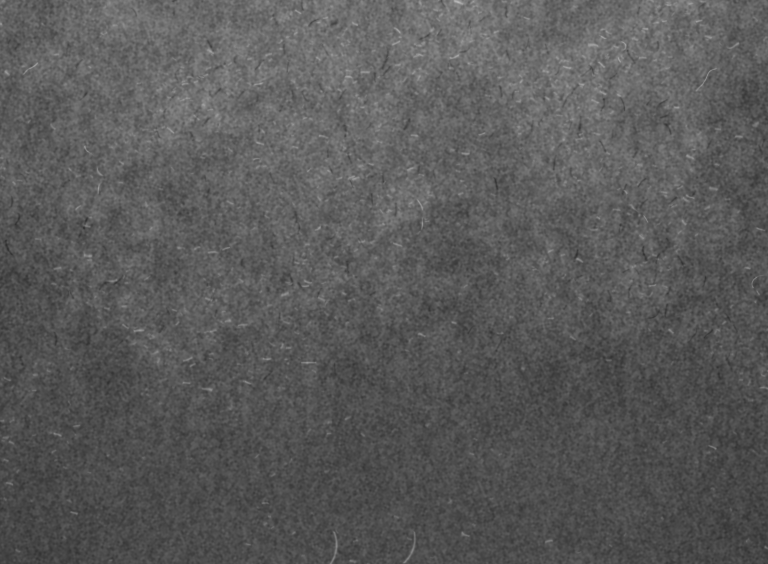
Write a Shadertoy shader that draws this texture.

```glsl
// Worn dark grey paper: fading light, fine grain, pale flecks, dark nicks and hairs.

const float SHADE_BOTTOM = 0.298;
const float SHADE_TOP = 0.430;
const float EDGE_DARKENING = 0.028;
const float MOTTLE_STRENGTH = 0.14;
const float SMUDGE_STRENGTH = 0.13;
const float GRAIN_STRENGTH = 0.125;
const float FIBRE_STRENGTH = 0.045;
const float GRAIN_SCALE = 235.0;    // grains per canvas height
const float FLECK_LIGHT = 0.17;
const float NICK_DARK = 0.10;
const float HAIR_LIGHT = 0.17;
const float STROKE_WIDTH = 0.0022;
const int CREASE_COUNT = 9;

float hash(vec2 p) {
    vec3 q = fract(vec3(p.xyx) * 0.1031);
    q += dot(q, q.yzx + 33.33);
    return fract((q.x + q.y) * q.z);
}

float noise(vec2 p) {
    vec2 i = floor(p), f = fract(p);
    f = f * f * (3.0 - 2.0 * f);
    return mix(mix(hash(i), hash(i + vec2(1, 0)), f.x),
               mix(hash(i + vec2(0, 1)), hash(i + vec2(1, 1)), f.x), f.y);
}

float fbm(vec2 p) {
    float sum = 0.0, gain = 0.5;
    for (int i = 0; i < 5; i++) {
        sum += gain * noise(p);
        p = mat2(1.6, 1.2, -1.2, 1.6) * p + 17.3;
        gain *= 0.5;
    }
    return sum;
}

// Two turned layers hide the noise lattice
float grain(vec2 p) {
    vec2 a = mat2(0.8, 0.6, -0.6, 0.8) * p + 300.0;
    vec2 b = mat2(0.92, -0.39, 0.39, 0.92) * p + 500.0;
    return 0.7 * (noise(a) + noise(b) - 1.0);
}

// Soft bent stroke centred on the origin
float stroke(vec2 p, float angle, float halfLength, float bend, float width) {
    float c = cos(angle), s = sin(angle);
    vec2 q = vec2(c * p.x + s * p.y, c * p.y - s * p.x);
    q.y += bend * q.x * q.x;
    q.x = max(abs(q.x) - halfLength, 0.0);
    return exp(-dot(q, q) / (width * width));
}

// Where wear gathers: patches in the upper part, sparse below
float wear(vec2 p) {
    float patches = smoothstep(0.44, 0.68, fbm(p * 6.0 + 41.0));
    return (0.16 + patches) * mix(0.15, 1.0, smoothstep(0.15, 0.55, p.y));
}

// Scattered short strokes, one candidate per cell
float flecks(vec2 p, float scale, float tilt, float spread, float size, float density, float seed) {
    vec2 cell = floor(p * scale);
    float mark = 0.0;
    for (int y = -1; y <= 1; y++)
    for (int x = -1; x <= 1; x++) {
        vec2 id = cell + vec2(x, y);
        vec2 key = id + seed;
        vec2 jitter = vec2(hash(key + 3.1), hash(key + 7.7));
        vec2 centre = (id + jitter) / scale;
        if (hash(key + 11.9) > density * wear(centre)) continue;
        float power = hash(key + 15.3);
        float angle = tilt + spread * (hash(key + 19.1) - 0.5);
        float bend = 40.0 * (hash(key + 23.7) - 0.5);
        float len = size * (0.15 + power * power);
        mark = max(mark, (0.3 + 0.7 * power) * stroke(p - centre, angle, len, bend, STROKE_WIDTH));
    }
    return mark;
}

// Long crooked creases, broken along their length
float creases(vec2 p, float aspect) {
    vec2 wobble = vec2(noise(p * 38.0), noise(p * 38.0 + 60.0)) - 0.5;
    float mark = 0.0;
    for (int i = 0; i < CREASE_COUNT; i++) {
        float k = float(i) * 5.3 + 2.0;
        vec2 centre = vec2(aspect * hash(vec2(k, 1.0)), 0.45 + 0.5 * hash(vec2(k, 2.0)));
        float angle = 2.2 * (hash(vec2(k, 3.0)) - 0.6);
        float len = 0.015 + 0.03 * hash(vec2(k, 4.0));
        mark = max(mark, stroke(p - centre + 0.028 * wobble, angle, len, 4.0, STROKE_WIDTH));
    }
    return mark * smoothstep(0.25, 0.6, noise(p * 95.0 + 9.0));
}

// Two curled hairs at the bottom and one straight scratch
float hairs(vec2 p, float aspect) {
    float mark = 0.0;
    for (int i = 0; i < 2; i++) {
        vec2 centre = vec2(aspect * (0.438 + 0.1 * float(i)), 0.027);
        mark = max(mark, stroke(p - centre, 1.45 - 0.2 * float(i), 0.028, -9.0, STROKE_WIDTH));
    }
    return max(mark, stroke(p - vec2(0.402 * aspect, 0.357), 0.0, 0.012, 0.0, 0.0018));
}

void mainImage(out vec4 fragColor, in vec2 fragCoord) {
    vec2 p = fragCoord / iResolution.y;
    float aspect = iResolution.x / iResolution.y;
    float side = abs(2.0 * p.x / aspect - 1.0);
    float worn = smoothstep(0.1, 0.55, p.y);

    // Broad light and smudges
    float shade = mix(SHADE_BOTTOM, SHADE_TOP, smoothstep(0.05, 1.1, p.y));
    shade -= EDGE_DARKENING * smoothstep(0.5, 1.0, side);
    shade += MOTTLE_STRENGTH * mix(0.2, 1.0, worn) * (fbm(p * 6.0 + 41.0) - 0.48);
    shade += SMUDGE_STRENGTH * mix(0.25, 1.0, worn) * (fbm(p * vec2(40.0, 32.0)) - 0.48);

    // Fine grain with a slight upright fibre
    float roughness = mix(0.8, 1.0, worn);
    shade += roughness * GRAIN_STRENGTH * grain(p * GRAIN_SCALE);
    shade += roughness * FIBRE_STRENGTH * (noise(p * GRAIN_SCALE * vec2(0.6, 0.22) + 80.0) - 0.5);

    // Marks
    vec2 warped = p + 0.006 * (vec2(noise(p * 70.0), noise(p * 70.0 + 30.0)) - 0.5);
    float pale = max(flecks(warped, 46.0, -0.1, 1.2, 0.0055, 0.34, 5.0),
                     0.65 * flecks(warped, 80.0, 0.1, 2.0, 0.0025, 0.36, 210.0));
    float nicks = flecks(warped, 40.0, 1.4, 1.6, 0.010, 0.55, 420.0);
    shade += FLECK_LIGHT * pale - NICK_DARK * nicks * worn;
    shade += HAIR_LIGHT * max(creases(p, aspect), hairs(p, aspect));

    fragColor = vec4(vec3(clamp(shade, 0.0, 1.0)), 1.0);
}
```
